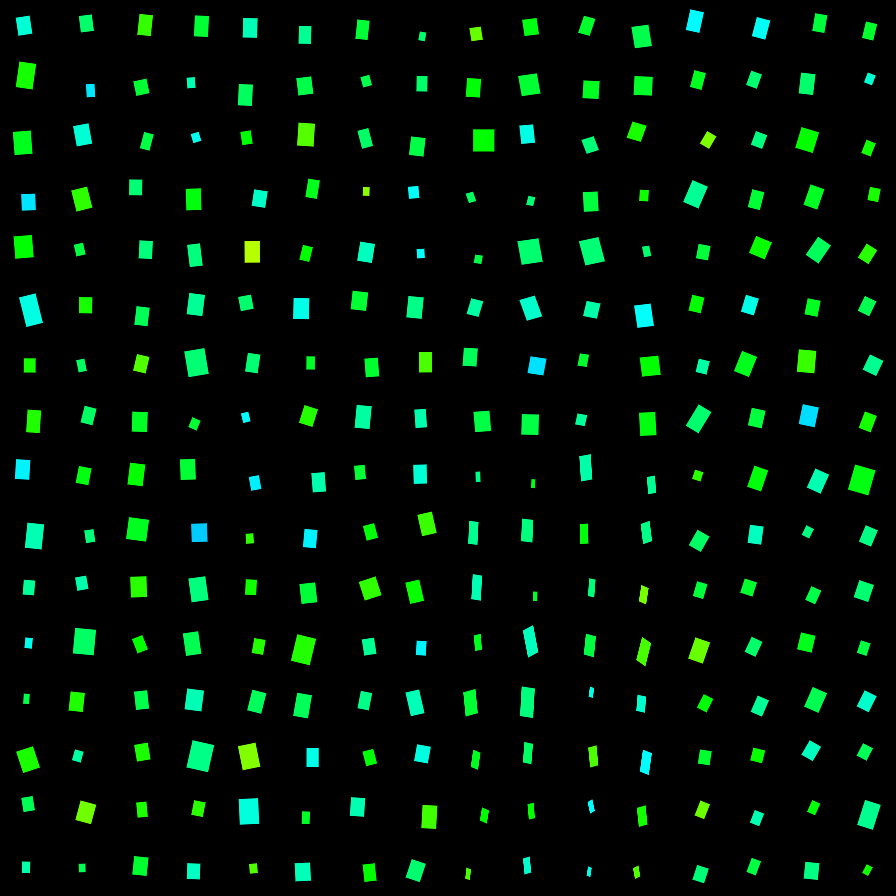
This pattern is drawn by a WebGL 2 fragment shader. Its source:

```glsl
#version 300 es
precision highp float;
precision highp int;
// A 16 by 16 grid of small, jittered, tilted green to cyan rectangles on black.

uniform vec2 u_resolution;
out vec4 fragColor;

const float GRID = 16.0;                       // cells across and down
const vec2  RECT_SIZE = vec2(0.235, 0.315);    // mean size, in cells
const float SIZE_SPREAD = 0.25;
const float ASPECT_SPREAD = 0.05;
const float OFFSET_SPREAD = 0.07;
const float TILT_SPREAD = 0.17;                // radians
const float HUE_MEAN = 0.385;
const float HUE_SPREAD = 0.066;
const vec2  HUE_LIMITS = vec2(0.21, 0.58);
const vec3  BACKGROUND = vec3(0.0);

// Column bands with their own character
const float SQUEEZE_START = 8.0;
const float LEAN_START = 12.0;
const float LEAN = 0.34;                       // clockwise, radians
const float UPPER_SQUEEZE = 1.12;
const float LOWER_SQUEEZE = 0.6;

// Integer hash giving three values from 0 to 1
vec3 hash3(uvec3 v) {
    v = v * 1664525u + 1013904u;
    v.x += v.y * v.z; v.y += v.z * v.x; v.z += v.x * v.y;
    v ^= v >> 16u;
    v.x += v.y * v.z; v.y += v.z * v.x; v.z += v.x * v.y;
    return vec3(v >> 8u) / 16777216.0;
}

// Three bell-shaped values: mean 0, deviation 1, range -3 to 3
vec3 bell3(uvec2 cell, uint salt) {
    vec3 sum = vec3(0.0);
    for (uint i = 0u; i < 3u; i++) sum += hash3(uvec3(cell, salt + i));
    return 2.0 * sum - 3.0;
}

vec3 hueColor(float hue) {
    vec3 ramp = abs(fract(hue + vec3(0.0, 2.0, 1.0) / 3.0) * 6.0 - 3.0);
    return clamp(ramp - 1.0, 0.0, 1.0);
}

// Horizontal scale of a cell's rectangle
float squeezeAt(vec2 cell) {
    if (cell.x < SQUEEZE_START || cell.x >= LEAN_START) return 1.0;
    return cell.y < 0.5 * GRID ? LOWER_SQUEEZE : UPPER_SQUEEZE;
}

void main() {
    vec2 grid = gl_FragCoord.xy / u_resolution * GRID;
    vec2 cell = floor(grid);
    vec2 p = grid - cell - 0.5;
    float pixel = GRID / min(u_resolution.x, u_resolution.y);

    // Per-cell variation
    vec3 placing = bell3(uvec2(cell), 11u);
    vec3 looks = bell3(uvec2(cell), 47u);
    float scale = max(1.0 + SIZE_SPREAD * looks.x, 0.5);
    float aspect = 1.0 + ASPECT_SPREAD * looks.y;
    vec2 halfSize = 0.5 * RECT_SIZE * scale * vec2(aspect, 1.0 / aspect);
    float tilt = TILT_SPREAD * placing.z;
    if (cell.x >= LEAN_START) tilt = LEAN + 0.7 * tilt;

    // Keep the whole rectangle inside its cell
    float squeeze = squeezeAt(cell);
    vec2 right = vec2(cos(tilt), -sin(tilt));
    vec2 up = vec2(sin(tilt), cos(tilt));
    vec2 extent = abs(right) * halfSize.x + abs(up) * halfSize.y;
    extent.x *= squeeze;
    vec2 room = max(0.48 - extent, 0.0);
    p -= clamp(OFFSET_SPREAD * placing.xy, -room, room);

    // Smooth-edged box, squeezed after the tilt
    p.x /= squeeze;
    vec2 edge = abs(vec2(dot(p, right), dot(p, up))) - halfSize;
    float box = max(edge.x, edge.y);
    float cover = 1.0 - smoothstep(-0.5 * pixel, 0.5 * pixel, box);

    float hue = clamp(HUE_MEAN + HUE_SPREAD * looks.z, HUE_LIMITS.x, HUE_LIMITS.y);
    fragColor = vec4(mix(BACKGROUND, hueColor(hue), cover), 1.0);
}
```
